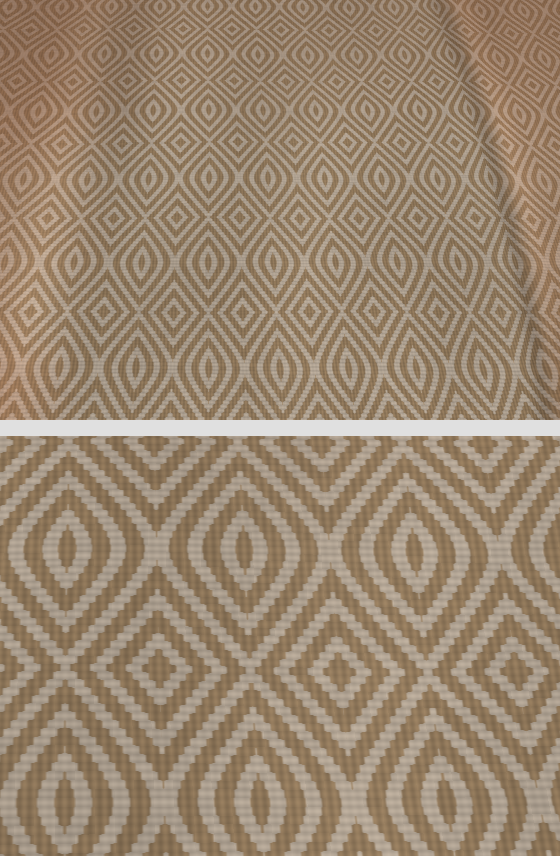
Top, the full canvas; bottom, a detail of the centre.
Write a WebGL 2 fragment shader that draws this texture.

```glsl
#version 300 es
precision highp float;

#define RING_PERIOD 0.19
#define LINE_HALF 0.043
#define OGEE_SLOPE 1.2
#define OGEE_ROUND 0.1
#define RIBS 20.0
#define PICKS 32.0
#define SIDE_SQUEEZE 0.08
#define FOLD_DEPTH 0.17
#define WEAR 0.30
#define GROUND vec3(0.535, 0.445, 0.335)
#define FLOATS vec3(0.665, 0.615, 0.555)
#define WARM_TINT vec3(1.0, 0.86, 0.80)

uniform vec2 u_resolution;
out vec4 fragColor;

const float TAU = 6.2831853;

float hash(vec2 p) {
  vec3 q = fract(vec3(p.xyx) * 0.1031);
  q += dot(q, q.yzx + 33.33);
  return fract((q.x + q.y) * q.z);
}

vec2 gradient(vec2 cell) {
  float angle = TAU * hash(cell);
  return vec2(cos(angle), sin(angle));
}

float gradientNoise(vec2 p) {
  vec2 i = floor(p), f = p - i;
  vec2 w = f * f * f * (f * (f * 6.0 - 15.0) + 10.0);
  vec2 e = vec2(1.0, 0.0);
  float low = mix(dot(gradient(i), f), dot(gradient(i + e.xy), f - e.xy), w.x);
  float high = mix(dot(gradient(i + e.yx), f - e.yx), dot(gradient(i + e.xx), f - e.xx), w.x);
  return mix(low, high, w.y);
}

float bump(float x, float width) {
  return exp(-x * x / (width * width));
}

// Distance to the nearest whole number
float mirrorRepeat(float x) {
  return abs(fract(x + 0.5) - 0.5);
}

// Staircase with antialiased risers
float softStair(float x, float blur) {
  float w = clamp(blur, 0.05, 0.5);
  return floor(x) + smoothstep(0.5 - w, 0.5 + w, fract(x));
}

// Ogees around whole cells, diamonds around half cells
float motifLevel(vec2 cloth) {
  float across = mirrorRepeat(cloth.x);
  float along = mirrorRepeat(cloth.y);
  return across + OGEE_SLOPE * (length(vec2(along, OGEE_ROUND)) - OGEE_ROUND);
}

void main() {
  vec2 uv = gl_FragCoord.xy / u_resolution;
  float aspect = u_resolution.x / u_resolution.y;
  float depth = 1.0 - uv.y;

  // Fold running down the right side
  float fold = uv.x - (0.785 + 0.29 * depth - 0.10 * depth * depth);
  float crease = bump(fold, 0.018);

  // Receding cloth: columns narrow and rows shorten toward the top
  vec2 wobble = 0.006 * vec2(gradientNoise(uv * 4.0), gradientNoise(uv * 4.0 + 17.0));
  float x = uv.x * aspect - 0.4965 * aspect * 0.75 + wobble.x + 0.006 * crease;
  float y = depth + wobble.y - 0.012 * smoothstep(0.0, 0.06, fold) * uv.y;
  float column = 0.1128 + 0.068 * y;
  float range = y + 1.302;
  vec2 cloth = vec2(x / column * (1.0 + SIDE_SQUEEZE * x), 16.667 / range - 7.649);
  vec2 pixel = vec2(1.0 / column, 16.667 / (range * range)) / u_resolution.y;

  // Concentric lines stepped by the weft picks
  float pickRow = softStair(cloth.y * PICKS, pixel.y * PICKS);
  float level = motifLevel(vec2(cloth.x, pickRow / PICKS));
  float toLine = abs(fract(level / RING_PERIOD) - 0.5) * RING_PERIOD;
  float edge = max(pixel.x, 0.008);
  float line = 1.0 - smoothstep(LINE_HALF - edge, LINE_HALF + edge, toLine);

  // Threads: upright ribs in the ground, flat dashes in the lines
  vec2 threads = cloth * vec2(RIBS, PICKS);
  vec2 visible = 1.0 - smoothstep(0.25, 0.6, pixel * vec2(RIBS, PICKS));
  float rib = cos(TAU * threads.x) * visible.x;
  float pick = cos(TAU * threads.y) * visible.y;
  float threadTone = hash(floor(threads * vec2(0.5, 1.0) + 0.5) + 200.0) - 0.5;
  float weave = mix(0.065 * rib + 0.025 * pick, 0.02 * rib + 0.05 * pick, line);
  weave += 0.06 * threadTone;

  // Warm, faded zones at the sides and beyond the fold
  float cloud = gradientNoise(uv * vec2(5.0, 3.0) + 4.0);
  float left = 1.0 - smoothstep(0.0, 0.36, uv.x + 0.22 * depth + 0.1 * cloud);
  float right = smoothstep(-0.03, 0.05, fold);
  float top = smoothstep(0.55, 1.05, uv.y);
  float corner = smoothstep(0.25, 0.0, length(uv * vec2(1.5, 1.0)));
  float warmth = clamp(left + 0.55 * right + 0.35 * top + 0.4 * corner, 0.0, 1.0);
  float fade = WEAR * clamp(warmth + 0.6 * cloud, 0.0, 1.0);
  vec3 color = mix(GROUND, FLOATS, mix(line, 0.45, fade));
  color *= mix(vec3(1.0), WARM_TINT, warmth * 0.85);

  // Light over folds and soft waves
  float shade = 1.02 - 0.08 * top + 0.10 * gradientNoise(uv * vec2(6.0, 1.7) + 9.0);
  shade += 0.07 * bump(uv.x - 0.17 + 0.16 * depth, 0.045);
  shade -= 0.05 * bump(uv.x - 0.25 + 0.12 * depth, 0.05);
  shade += 0.08 * bump(fold - 0.035, 0.022) * smoothstep(1.0, 0.4, depth);
  shade -= FOLD_DEPTH * crease * mix(0.55, 1.0, smoothstep(0.0, 0.5, depth));
  shade -= 0.10 * smoothstep(0.0, 0.06, fold) * smoothstep(0.6, 1.0, depth);

  fragColor = vec4(clamp(color * (shade + weave), 0.0, 1.0), 1.0);
}
```
